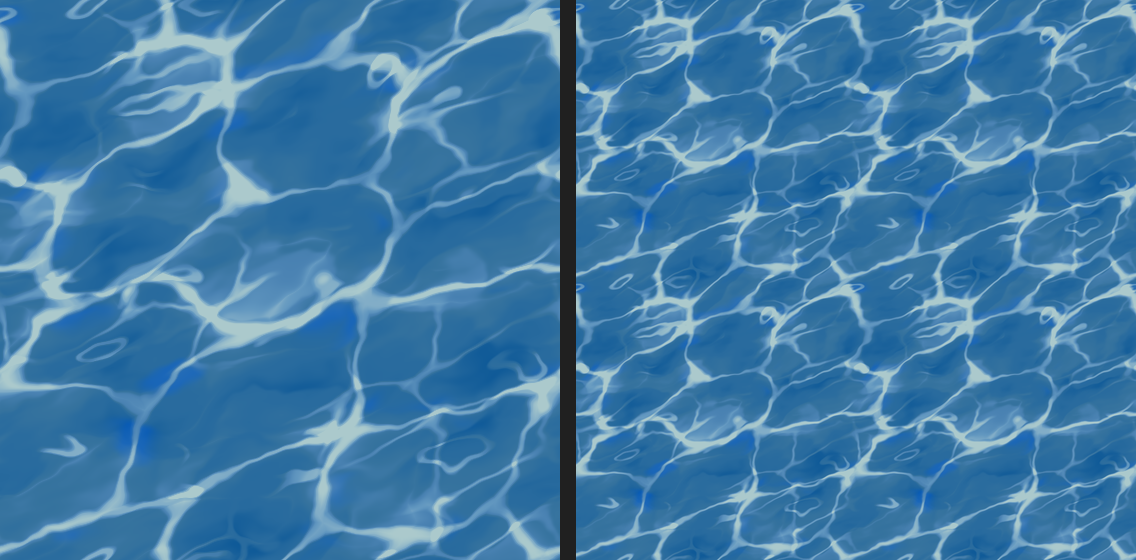
Left: one tile. Right: repeated 2 by 2.
This texture is drawn by a Shadertoy shader. Its source:

```glsl
// Blue pool water with pale, slanted caustic lines, tiling on all sides.

// Folds a cell of the slanted grid back into the tile.
vec2 wrapCell(vec2 cell, vec2 count, float shear) {
    cell.y += shear * floor((cell.x + 0.5) / count.x);
    return floor(mod(cell + 0.5, count));
}

vec2 hash2(vec2 cell) {
    vec3 p = fract(cell.xyx * vec3(0.1031, 0.1030, 0.0973));
    p += dot(p, p.yzx + 33.33);
    return fract((p.xx + p.yz) * p.zy);
}

// Grid of count cells whose rows climb by shear cells across the tile.
vec2 slant(vec2 uv, vec2 count, float shear) {
    return uv * count - vec2(0.0, shear * uv.x);
}

float gradientNoise(vec2 uv, vec2 count, float shear, float seed) {
    vec2 p = slant(uv, count, shear);
    vec2 cell = floor(p), f = p - cell;
    vec2 blend = f * f * f * (f * (f * 6.0 - 15.0) + 10.0);
    float sum = 0.0;
    for (int k = 0; k < 4; k++) {
        vec2 corner = vec2(k & 1, k >> 1);
        float angle = 6.2832 * hash2(wrapCell(cell + corner, count, shear) + seed).x;
        vec2 weight = mix(1.0 - blend, blend, corner);
        sum += weight.x * weight.y * dot(vec2(cos(angle), sin(angle)), f - corner);
    }
    return sum;
}

float fbm(vec2 uv, vec2 count, float shear, float seed) {
    float sum = 0.0, amplitude = 0.5;
    for (int octave = 0; octave < 4; octave++) {
        sum += amplitude * gradientNoise(uv, count, shear, seed);
        count *= 2.0;
        shear *= 2.0;
        seed += 17.0;
        amplitude *= 0.5;
    }
    return sum;
}

// Cell borders: x is zero along the lines, y is zero where they meet.
vec2 cellGaps(vec2 uv, vec2 count, float shear, float seed) {
    vec2 p = slant(uv, count, shear);
    vec2 cell = floor(p);
    vec3 nearest = vec3(9.0);
    for (int y = -1; y <= 1; y++)
    for (int x = -1; x <= 1; x++) {
        vec2 c = cell + vec2(x, y);
        float d = length(c + 0.1 + 0.8 * hash2(wrapCell(c, count, shear) + seed) - p);
        if (d < nearest.x) nearest = vec3(d, nearest.xy);
        else if (d < nearest.y) nearest = vec3(nearest.x, d, nearest.y);
        else nearest.z = min(nearest.z, d);
    }
    return nearest.yz - nearest.x;
}

vec3 waterColor(float light) {
    vec3 color = mix(vec3(0.04, 0.34, 0.59), vec3(0.16, 0.42, 0.62), smoothstep(0.08, 0.38, light));
    color = mix(color, vec3(0.21, 0.45, 0.62), smoothstep(0.38, 0.54, light));
    color = mix(color, vec3(0.29, 0.51, 0.70), smoothstep(0.52, 0.68, light));
    color = mix(color, vec3(0.38, 0.59, 0.75), smoothstep(0.66, 0.82, light));
    color = mix(color, vec3(0.51, 0.68, 0.78), smoothstep(0.80, 0.94, light));
    return mix(color, vec3(0.67, 0.79, 0.80), smoothstep(0.94, 1.15, light));
}

void mainImage(out vec4 fragColor, in vec2 fragCoord) {
    vec2 uv = fragCoord / iResolution.xy;

    // Ripples bend everything below the surface
    vec2 bend = vec2(fbm(uv, vec2(4.0, 5.0), 1.0, 3.0), fbm(uv, vec2(4.0, 5.0), 1.0, 41.0));
    vec2 bent = uv + vec2(0.11, 0.08) * bend;

    // Broad tones and flat hazy patches
    float light = 0.34 + 0.8 * fbm(bent, vec2(3.0, 6.0), 2.0, 7.0);
    float patches = gradientNoise(bent + 0.04 * bend, vec2(4.0, 8.0), 3.0, 23.0);
    light += 0.14 * smoothstep(0.06, 0.16, patches);

    // Main caustic net, swelling at its knots
    float swell = gradientNoise(uv, vec2(5.0, 7.0), 2.0, 59.0);
    vec2 gaps = cellGaps(bent, vec2(3.0, 5.0), 2.0, 11.0);
    float width = 0.075 + 0.08 * swell + 0.13 * smoothstep(0.35, 0.0, gaps.y);
    float halo = exp(-5.0 * gaps.x);
    light += 0.20 * halo;
    light += (0.42 + 0.3 * swell) * smoothstep(width, 0.2 * width, gaps.x);

    // Finer net that comes and goes
    vec2 fineGaps = cellGaps(bent + 0.05 * bend.yx, vec2(5.0, 9.0), 3.0, 31.0);
    float fineMask = smoothstep(-0.15, 0.3, gradientNoise(uv, vec2(3.0, 4.0), 1.0, 71.0));
    float fineWidth = 0.10 + 0.16 * smoothstep(0.3, 0.0, fineGaps.y);
    light += 0.36 * fineMask * smoothstep(fineWidth, 0.0, fineGaps.x);

    // Faint wandering filaments
    float strand = gradientNoise(bent, vec2(4.0, 9.0), 4.0, 83.0);
    light += 0.14 * exp(-18.0 * abs(strand)) * smoothstep(-0.2, 0.2, swell);

    // Small glints and rings
    float glint = gradientNoise(bent, vec2(8.0, 15.0), 3.0, 97.0);
    float ring = smoothstep(0.09, 0.02, abs(glint - 0.36));
    light += 0.40 * ring * smoothstep(0.0, 0.25, swell + 0.3 * halo);

    // Vivid blue refractions beside the bright lines
    float vivid = smoothstep(0.14, 0.38, gradientNoise(bent, vec2(6.0, 13.0), 2.0, 113.0));
    vivid *= smoothstep(0.1, 0.5, halo) * smoothstep(0.75, 0.45, light);
    vec3 color = waterColor(light) + vivid * vec3(-0.06, -0.02, 0.10);

    fragColor = vec4(color, 1.0);
}
```
